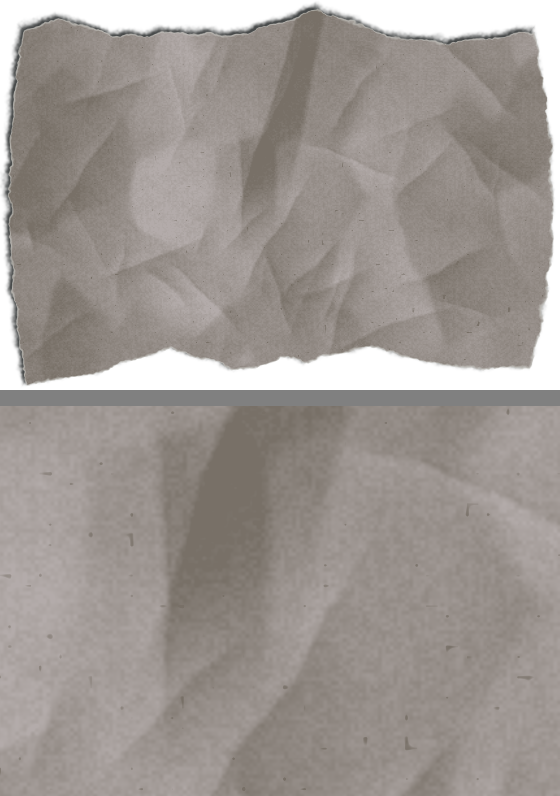
Top, the full canvas; bottom, a detail of the centre.
Write a WebGL 1 fragment shader that draws this texture.

```glsl
precision highp float;
// Crumpled sheet of brown-grey paper with torn edges and a soft shadow on white.
uniform vec2 u_resolution;

#define DARK vec3(0.51, 0.48, 0.45)
#define LIGHT vec3(0.67, 0.64, 0.63)
#define RIM vec3(0.80, 0.80, 0.78)
#define SHADOW vec3(0.20, 0.21, 0.21)
#define CREASES 44
#define CREASE_DEPTH 0.32
#define FACET_SCALE vec2(6.0, 4.2)
#define FACET_DEPTH 0.62
#define GRAIN 0.30
#define TEAR 0.022
#define SHADOW_SHIFT vec2(0.007, -0.007)
#define SHADOW_BLUR 0.018

float hash(vec2 p) {
  return fract(sin(dot(p, vec2(127.1, 311.7))) * 43758.5453);
}

vec2 hash2(vec2 p) {
  return vec2(hash(p), hash(p + 17.3));
}

float noise(vec2 p) {
  vec2 i = floor(p), f = fract(p);
  f = f * f * (3.0 - 2.0 * f);
  return mix(mix(hash(i), hash(i + vec2(1.0, 0.0)), f.x),
             mix(hash(i + vec2(0.0, 1.0)), hash(i + 1.0), f.x), f.y);
}

float fbm(vec2 p) {
  float sum = 0.0, amp = 0.5;
  for (int i = 0; i < 4; i++) {
    sum += amp * noise(p);
    p = p * 2.03 + 9.7;
    amp *= 0.5;
  }
  return sum;
}

float tent(float x, float centre, float halfWidth) {
  return max(0.0, 1.0 - abs(x - centre) / halfWidth);
}

// Approximate distance to the torn outline, positive inside the sheet.
float sheet(vec2 p) {
  float bow = (p.y - 0.5) * (p.y - 0.5);
  float top = 0.912 + 0.066 * tent(p.x, 0.815, 0.18) + 0.038 * tent(p.x, 0.15, 0.14)
            - 0.022 * tent(p.x, 1.15, 0.18);
  float bottom = 0.055 - 0.045 * tent(p.x, 0.06, 0.24) + 0.05 * tent(p.x, 0.44, 0.16)
               + 0.03 * tent(p.x, 0.72, 0.06) + 0.055 * tent(p.x, 0.95, 0.24);
  float across = min(p.x - 0.024 - 0.19 * bow, 1.418 - 0.3 * bow - p.x);
  float d = min(across, min(top - p.y, p.y - bottom));
  return d + TEAR * (fbm(p * 24.0) - 0.47) + 0.004 * (noise(p * 130.0) - 0.5);
}

// Tilted flat patches, blended sharply where they meet.
float facets(vec2 p) {
  vec2 g = p * FACET_SCALE, cell = floor(g);
  float sum = 0.0, total = 0.0;
  for (int y = -1; y <= 1; y++) {
    for (int x = -1; x <= 1; x++) {
      vec2 id = cell + vec2(float(x), float(y));
      vec2 q = g - id - hash2(id);
      float weight = exp(-22.0 * dot(q, q)) + 1e-9;
      float tone = hash(id + 5.1) - 0.5 + 0.7 * dot(q, hash2(id + 8.6) - 0.5);
      sum += weight * tone;
      total += weight;
    }
  }
  return sum / total;
}

// Short folds: bright on one side, dark on the other, with a thin ridge.
float creases(vec2 p) {
  float sum = 0.0;
  for (int i = 0; i < CREASES; i++) {
    vec2 id = vec2(float(i), 3.7);
    vec2 q = p - hash2(id) * vec2(1.44, 1.0);
    float angle = 1.57 + 2.6 * (hash(id + 2.2) - 0.5);
    vec2 dir = vec2(cos(angle), sin(angle));
    float along = dot(q, dir), d = dot(q, vec2(-dir.y, dir.x));
    float reach = 0.05 + 0.17 * hash(id + 4.4);
    float fade = 1.0 - smoothstep(0.3 * reach, reach, abs(along));
    float width = 0.012 + 0.05 * hash(id + 6.1);
    float side = clamp(d / 0.005, -1.0, 1.0) * exp(-abs(d) / width);
    float ridge = exp(-d * d / 0.000012) * (hash(id + 9.9) - 0.3);
    sum += fade * (side * (0.4 + 0.6 * hash(id + 7.5)) + 0.8 * ridge);
  }
  return sum;
}

// Broad light, plus the long dark fold running down from the top.
float broadTone(vec2 p) {
  float tone = 0.47 + 0.25 * exp(-pow((p.x - 0.52) / 0.24, 2.0));
  tone -= 0.27 * (1.0 - smoothstep(0.08, 0.36, p.x));
  tone -= 0.12 * (1.0 - smoothstep(0.05, 0.40, p.y));
  float left = 0.765 + 0.31 * (p.y - 0.97), right = 0.838 + 0.2 * (p.y - 0.97);
  float fold = smoothstep(-0.006, 0.006, p.x - left) * (1.0 - smoothstep(-0.014, 0.006, p.x - right));
  return tone - 0.52 * fold * smoothstep(0.44, 0.64, p.y + 0.6 * (right - p.x));
}

void main() {
  vec2 p = gl_FragCoord.xy / u_resolution.y;
  float px = 1.0 / u_resolution.y;
  vec2 bent = p + 0.05 * (vec2(fbm(p * 6.0), fbm(p * 6.0 + 31.0)) - 0.47);

  // Paper surface: light, folds, mottling, fibre grain and specks.
  float tone = broadTone(mix(p, bent, 0.4)) + FACET_DEPTH * facets(bent) + CREASE_DEPTH * creases(bent);
  tone += 0.35 * (fbm(p * 14.0) - 0.47);
  tone += GRAIN * (noise(p * 300.0) - 0.5) + 0.5 * GRAIN * (noise(p * 140.0) - 0.5);
  tone -= 0.7 * smoothstep(0.93, 0.99, noise(p * 115.0 + 50.0));
  vec3 paper = mix(DARK, LIGHT, clamp(tone, -0.25, 1.2));

  // Pale torn rim, then the shadow on the white ground.
  float d = sheet(p);
  float rim = 1.0 - smoothstep(0.0, 0.003 + 0.006 * noise(p * 40.0), d);
  paper = mix(paper, RIM, 0.75 * rim);
  float shade = smoothstep(-SHADOW_BLUR, 0.008, sheet(p + SHADOW_SHIFT));
  vec3 ground = mix(vec3(1.0), SHADOW, 0.9 * shade * shade);
  gl_FragColor = vec4(mix(ground, paper, smoothstep(-px, px, d)), 1.0);
}
```
